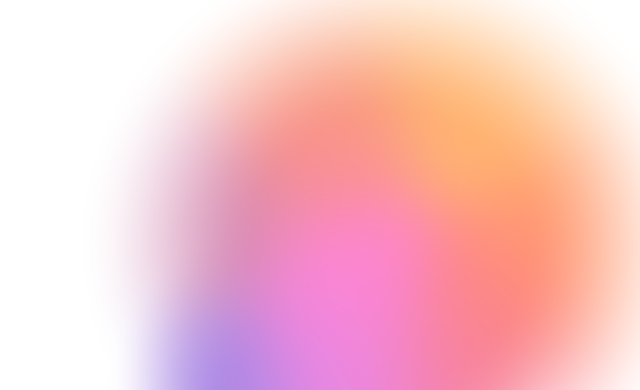
Give the GLSL for this background, as a Shadertoy shader.

```glsl
// A soft mesh-gradient cloud on white: orange above, pink in the middle, violet below.
// Hues blend by normalized Gaussian weights around a few anchors, then two
// feathered ellipses fade the result into the paper colour.

#define PAPER vec3(1.0, 0.999, 0.999)
#define HUE_SPREAD 0.21
#define FEATHER 0.42
#define BODY_CENTER vec2(1.009, 0.378)
#define BODY_RADIUS vec2(0.570, 0.547)
#define FOOT_CENTER vec2(0.830, -0.050)
#define FOOT_RADIUS vec2(0.400, 0.390)

const int HUE_COUNT = 11;

// Anchor positions in units of the canvas height.
const vec2 anchors[HUE_COUNT] = vec2[HUE_COUNT](
    vec2(1.22, 0.70), vec2(1.12, 0.94), vec2(0.82, 0.85), vec2(0.83, 0.63),
    vec2(1.45, 0.38), vec2(1.29, 0.22), vec2(1.20, 0.06), vec2(0.90, 0.29),
    vec2(0.90, 0.04), vec2(0.55, 0.00), vec2(0.53, 0.44));

// Orange, apricot, coral edge, salmon / tangerine, coral, rose, pink /
// orchid, violet, mauve.
const vec3 hues[HUE_COUNT] = vec3[HUE_COUNT](
    vec3(1.00, 0.71, 0.44), vec3(1.00, 0.72, 0.44),
    vec3(0.97, 0.62, 0.48), vec3(0.98, 0.56, 0.56),
    vec3(1.00, 0.62, 0.44), vec3(1.00, 0.52, 0.48),
    vec3(0.96, 0.51, 0.65), vec3(1.00, 0.52, 0.84),
    vec3(0.92, 0.53, 0.90), vec3(0.66, 0.54, 0.90),
    vec3(0.83, 0.55, 0.70));

// Weighted average of the hues near a point.
vec3 blendHues(vec2 p) {
    vec3 sum = vec3(0.0);
    float total = 0.0;
    for (int i = 0; i < HUE_COUNT; i++) {
        vec2 offset = (p - anchors[i]) / HUE_SPREAD;
        float weight = exp(-dot(offset, offset));
        sum += weight * hues[i];
        total += weight;
    }
    return sum / max(total, 1e-12);
}

// Coverage of an ellipse with a wide feathered rim.
float softEllipse(vec2 p, vec2 center, vec2 radius) {
    float d = length((p - center) / radius);
    return 1.0 - smoothstep(1.0 - FEATHER, 1.0 + FEATHER, d);
}

void mainImage(out vec4 fragColor, in vec2 fragCoord) {
    vec2 p = fragCoord / iResolution.y;

    // Join the main body and its lower-left foot without a seam.
    float body = softEllipse(p, BODY_CENTER, BODY_RADIUS);
    float foot = softEllipse(p, FOOT_CENTER, FOOT_RADIUS);
    float coverage = 1.0 - (1.0 - body) * (1.0 - foot);

    fragColor = vec4(mix(PAPER, blendHues(p), coverage), 1.0);
}
```
